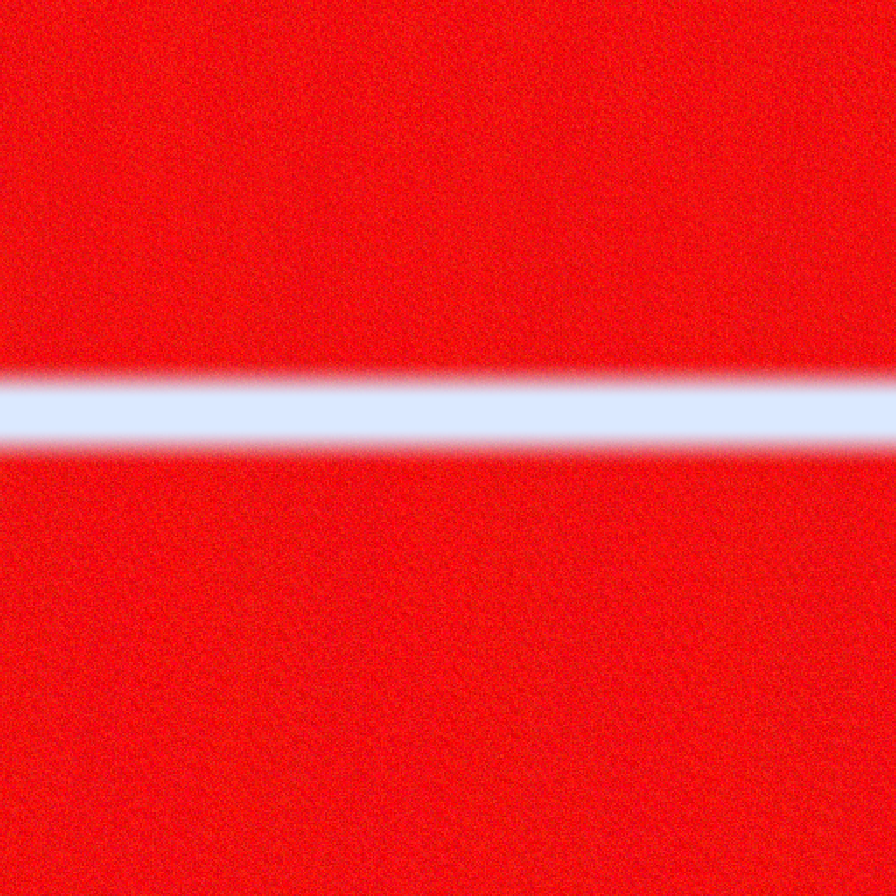
Reproduce this background procedurally as a Shadertoy shader.

```glsl
// A pale blue bar of light glowing across a grainy red field.
// The bar is a smooth falloff from a horizontal line; the grain is an
// independent sine hash per colour channel, hidden under the light.

#define FIELD_COLOR vec3(0.945, 0.058, 0.062)
#define LIGHT_COLOR vec3(0.860, 0.912, 1.000)
#define BAR_HEIGHT  0.5385  // centre line of the bar
#define CORE_RADIUS 0.0155  // half height of the solid core
#define GLOW_RADIUS 0.0610  // distance at which the glow ends
#define GRAIN_CELLS 512.0   // grain cells along the canvas height
#define GRAIN_AMOUNT 0.13

float hash(vec2 p) {
    return fract(sin(dot(p, vec2(12.9898, 78.233))) * 43758.5453);
}

// Two uniform values give a soft, centred spread in -1..1.
float grain(vec2 cell) {
    return hash(cell) + hash(cell + vec2(37.3, 17.7)) - 1.0;
}

void mainImage(out vec4 fragColor, in vec2 fragCoord) {
    vec2 uv = fragCoord / iResolution.y;

    // Grainy field
    vec2 cell = floor(uv * GRAIN_CELLS);
    vec3 speckle = vec3(grain(cell),
                        grain(cell + vec2(113.1, 71.9)),
                        grain(cell + vec2(271.7, 193.3)));
    vec3 field = clamp(FIELD_COLOR + GRAIN_AMOUNT * speckle, 0.0, 1.0);

    // Light bar with a soft edge
    float lineDistance = abs(uv.y - BAR_HEIGHT);
    float light = 1.0 - smoothstep(CORE_RADIUS, GLOW_RADIUS, lineDistance);

    fragColor = vec4(mix(field, LIGHT_COLOR, light), 1.0);
}
```
